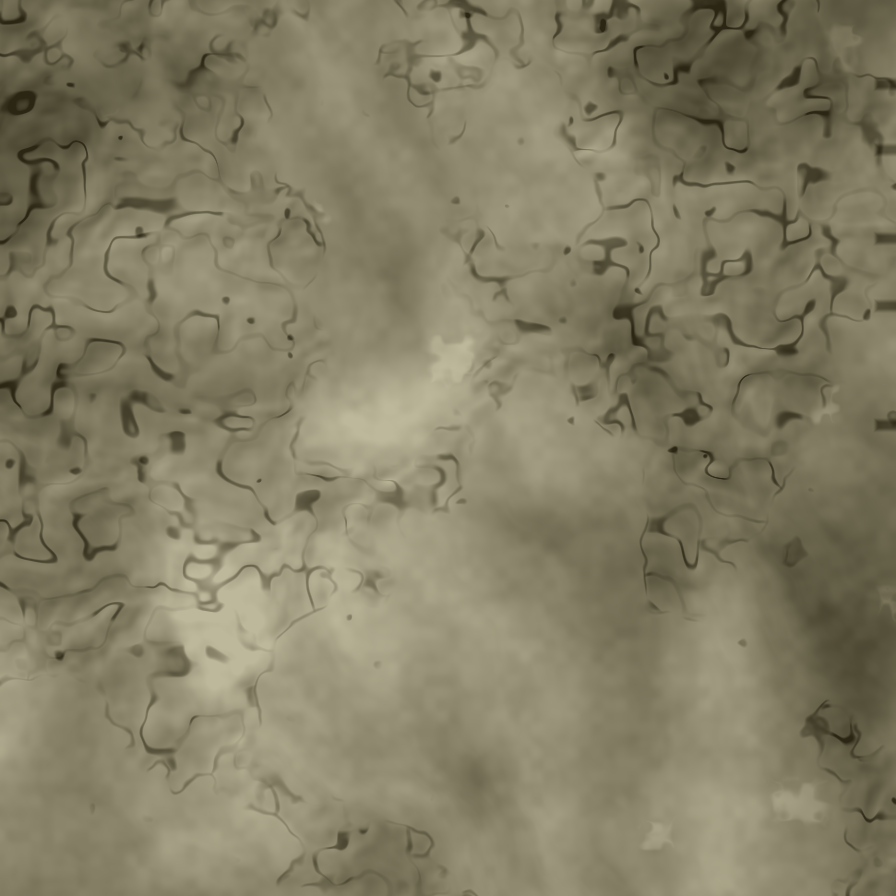
A Shadertoy shader for this texture:

```glsl
// Weathered olive plaster: soft smoky stains under ragged patches of crust.
// Layered value noise gives the stains, its contours give the broken cracks,
// and hashed cells scatter dark specks and pale chips over the surface.

#define BASE_TONE 0.575
#define STAIN_CONTRAST 0.62
#define CRUST_SCALE 5.0
#define CRUST_LEVEL 0.535
#define CRACK_SCALE 27.0
#define CRACK_DEPTH 0.21
#define RELIEF 0.32
#define SPECK_CELLS 26.0
#define CHIP_CELLS 11.0

float hash(vec2 p) {
    return fract(sin(dot(p, vec2(127.1, 311.7))) * 43758.5453);
}

float noise(vec2 p) {
    vec2 cell = floor(p), f = fract(p);
    f = f * f * f * (f * (f * 6.0 - 15.0) + 10.0);
    float low = mix(hash(cell), hash(cell + vec2(1, 0)), f.x);
    float high = mix(hash(cell + vec2(0, 1)), hash(cell + vec2(1, 1)), f.x);
    return mix(low, high, f.y);
}

float fbm(vec2 p) {
    float sum = 0.0, amplitude = 0.5;
    for (int i = 0; i < 5; i++) {
        sum += amplitude * noise(p);
        p = mat2(1.6, 1.2, -1.2, 1.6) * p + 7.3;
        amplitude *= 0.5;
    }
    return sum / 0.97;
}

float softSpot(vec2 p, vec2 center, vec2 size) {
    vec2 d = (p - center) / size;
    return exp(-dot(d, d));
}

// Large soft stains, palest at the lower left
float stains(vec2 p) {
    vec2 warp = vec2(fbm(p * 3.0 + 11.0), fbm(p * 3.0 + 29.0)) - 0.5;
    vec2 q = p + 0.22 * warp;
    vec2 slanted = mat2(0.8, -0.6, 0.6, 0.8) * q;
    float tone = BASE_TONE + 0.15 * (0.5 - p.x) + 0.15 * (0.45 - p.y);
    tone += STAIN_CONTRAST * (fbm(q * 3.2 + 4.0) - 0.5);
    tone += 0.22 * (fbm(slanted * vec2(10.0, 4.0) + 17.0) - 0.5);
    tone -= 0.15 * softSpot(q, vec2(0.63, 0.62), vec2(0.17, 0.12));
    tone -= 0.17 * softSpot(q, vec2(0.96, 0.25), vec2(0.07, 0.15));
    tone -= 0.14 * softSpot(q, vec2(0.87, 0.92), vec2(0.13, 0.12));
    return tone;
}

float crackField(vec2 p) {
    vec2 warp = vec2(noise(p * 14.0), noise(p * 14.0 + 40.0)) - 0.5;
    vec2 q = (p + 0.03 * warp) * CRACK_SCALE;
    return 0.68 * noise(q) + 0.32 * noise(q * 2.1 + 5.0);
}

// Scattered dark specks: x is coverage of specks, y of pale chips
vec2 scatter(vec2 p) {
    vec2 cover = vec2(0.0);
    vec2 wobble = 0.5 * vec2(noise(p * 90.0), noise(p * 90.0 + 31.0)) - 0.25;
    for (int y = -1; y <= 1; y++)
    for (int x = -1; x <= 1; x++) {
        vec2 cell = floor(p * SPECK_CELLS) + vec2(x, y);
        vec2 center = cell + vec2(hash(cell + 3.1), hash(cell + 8.7));
        float radius = mix(0.07, 0.17, hash(cell + 5.3));
        float d = length(p * SPECK_CELLS - center + 0.4 * wobble);
        float speck = 1.0 - smoothstep(radius * 0.4, radius * 1.3, d);
        cover.x = max(cover.x, speck * step(0.91, hash(cell)));

        cell = floor(p * CHIP_CELLS) + vec2(x, y);
        center = cell + vec2(hash(cell + 13.0), hash(cell + 19.0));
        vec2 halfSize = mix(vec2(0.08), vec2(0.28, 0.2), hash(cell + 23.0));
        vec2 edge = abs(p * CHIP_CELLS - center + 0.5 * wobble) - halfSize;
        float chip = 1.0 - smoothstep(-0.08, 0.1, max(edge.x, edge.y));
        cover.y = max(cover.y, chip * step(0.93, hash(cell + 27.0)));
    }
    return cover;
}

// Short blurred dashes along the right border
float borderDashes(vec2 p) {
    float cover = 0.0;
    for (int i = 0; i < 5; i++) {
        float height = 0.5 + 0.1 * (float(i) + 0.6 * hash(vec2(i, 6)));
        vec2 edge = abs(p - vec2(0.992, height)) - vec2(0.013, 0.004);
        cover = max(cover, 1.0 - smoothstep(-0.002, 0.005, max(edge.x, edge.y)));
    }
    return cover;
}

vec3 palette(float tone) {
    vec3 shadow = vec3(0.17, 0.15, 0.08);
    vec3 middle = vec3(0.46, 0.44, 0.34);
    vec3 light = vec3(0.74, 0.72, 0.61);
    vec3 dark = mix(shadow, middle, clamp((tone - 0.17) / 0.29, 0.0, 1.0));
    return mix(dark, light, clamp((tone - 0.46) / 0.28, 0.0, 1.0));
}

void mainImage(out vec4 fragColor, in vec2 fragCoord) {
    vec2 p = fragCoord / iResolution.xy;
    float tone = stains(p);

    // Crust patches with a thin dark rim
    float growth = fbm(p * CRUST_SCALE + 51.0) + 0.14 * (p.y - 0.5);
    float crust = smoothstep(-0.015, 0.045, growth - CRUST_LEVEL);
    float rim = 1.0 - smoothstep(0.0, 0.014, abs(growth - CRUST_LEVEL));
    float broken = smoothstep(0.42, 0.72, noise(p * 34.0 + 9.0));

    // Cracks and raised grain inside the crust
    float field = crackField(p);
    float relief = field - crackField(p + vec2(-0.004, 0.005));
    float crack = 1.0 - smoothstep(0.01, 0.075, abs(field - 0.5));
    tone -= crust * (0.035 + CRACK_DEPTH * crack * (0.2 + 0.8 * broken));
    tone += RELIEF * relief * (0.08 + 0.92 * crust);
    tone -= 0.12 * rim * broken;

    // Loose marks and fine mottling
    vec2 marks = scatter(p);
    tone += 0.09 * marks.y * (1.0 - crust);
    tone -= 0.22 * marks.x * smoothstep(0.40, 0.54, growth);
    tone -= 0.2 * borderDashes(p);
    tone += 0.035 * (noise(p * 75.0) - 0.5);

    fragColor = vec4(palette(tone), 1.0);
}
```
